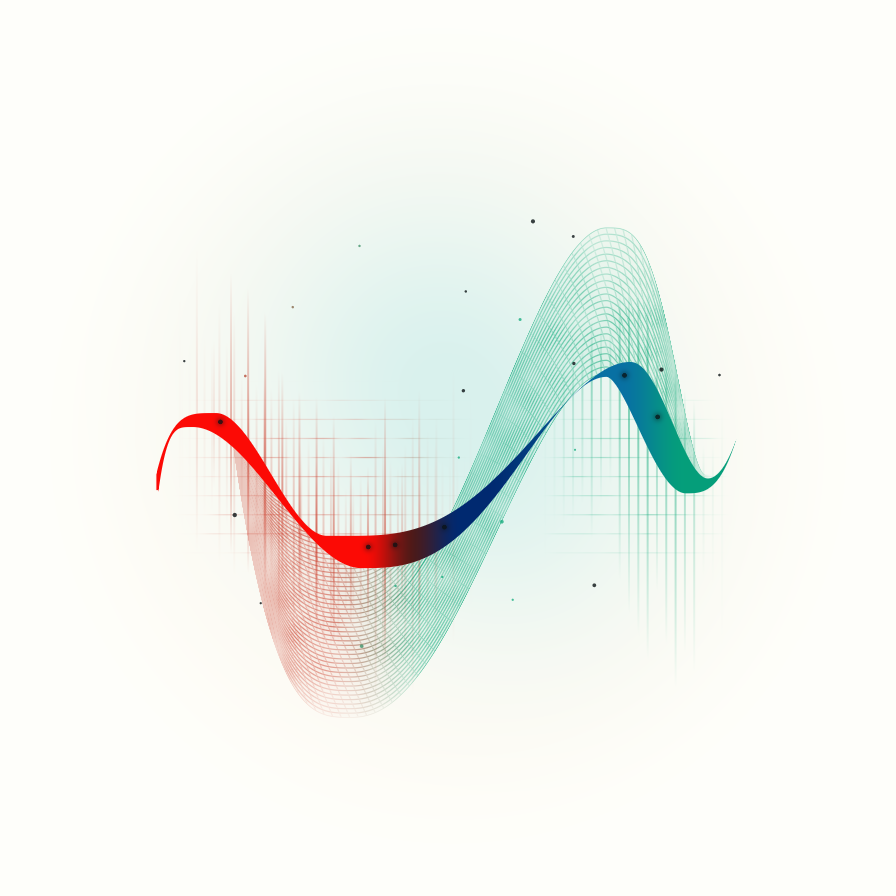
Reproduce this background procedurally as a WebGL 2 fragment shader.

```glsl
#version 300 es
precision highp float;
// A twisting ribbon in red, navy and green with a fan of fine threads behind it.
// Edges are chains of eased steps in x; bars, grid and dots are hashed repeats.
uniform vec2 u_resolution;
out vec4 outColor;

const vec3 PAPER = vec3(0.998, 0.997, 0.98);
const vec3 CREAM = vec3(0.996, 0.985, 0.958);
const vec3 MIST = vec3(0.85, 0.945, 0.93);
const vec3 RED = vec3(0.99, 0.04, 0.02);
const vec3 EMBER = vec3(0.3, 0.1, 0.09);
const vec3 NAVY = vec3(0.0, 0.16, 0.44);
const vec3 BLUE = vec3(0.03, 0.44, 0.64);
const vec3 GREEN = vec3(0.02, 0.62, 0.48);
const vec3 RUST = vec3(0.8, 0.26, 0.19);
const vec3 JADE = vec3(0.1, 0.68, 0.5);
const vec3 INK = vec3(0.04, 0.07, 0.08);
const float THREADS = 22.0;
const float THREAD_WIDTH = 0.0007;
const float LEFT_END = 0.1745;
const float RIGHT_END = 0.8216;
const float DOT_CELLS = 13.0;
const float BEADS[6] = float[6](0.246, 0.411, 0.441, 0.496, 0.697, 0.734);

float ramp(float x, float a, float b) { return clamp((x - a) / (b - a), 0.0, 1.0); }

// Skewed S-curve from 0 to 1 between a and b
float ease(float x, float a, float b, float skew) {
  float t = pow(ramp(x, a, b), skew);
  return t * t * (3.0 - 2.0 * t);
}

float hash(vec2 c) {
  vec3 q = fract(c.xyx * vec3(0.1031, 0.103, 0.0973));
  q += dot(q, q.yzx + 33.33);
  return fract((q.x + q.y) * q.z);
}

float gradientNoise(vec2 p) {
  vec2 c = floor(p), f = fract(p), u = f * f * (3.0 - 2.0 * f);
  float sum = 0.0;
  for (int i = 0; i < 4; i++) {
    vec2 o = vec2(i & 1, i >> 1), w = mix(1.0 - u, u, o);
    float a = 6.2832 * hash(c + o);
    sum += w.x * w.y * dot(vec2(cos(a), sin(a)), f - o);
  }
  return sum;
}

// Ribbon edges, lower and upper
vec2 ribbonEdges(float x) {
  float low = 0.5234 - 0.0704 * pow(1.0 - ramp(x, 0.177, 0.215), 4.0)
    - 0.1575 * ease(x, 0.215, 0.4036, 1.0) + 0.2135 * ease(x, 0.4036, 0.677, 1.45)
    - 0.13 * ease(x, 0.677, 0.7656, 0.85) + 0.06 * pow(ramp(x, 0.7656, RIGHT_END), 3.0);
  float high = 0.539 - 0.068 * pow(1.0 - ramp(x, LEFT_END, 0.241), 4.0)
    - 0.137 * ease(x, 0.241, 0.3646, 1.0) + 0.194 * ease(x, 0.3906, 0.703, 1.45)
    - 0.13 * ease(x, 0.703, 0.79, 1.1) + 0.043 * pow(ramp(x, 0.79, RIGHT_END), 2.0);
  return vec2(low, high);
}

// Thread sheet edges, lower and upper
vec2 sheetEdges(float x) {
  float fall = pow(1.0 - ramp(x, 0.2604, 0.3906), 3.0);
  float rise = ease(x, 0.3906, 0.677, 1.15);
  return vec2(0.199 + 0.3 * fall + 0.384 * rise - 0.13 * ease(x, 0.677, 0.7656, 0.85),
    0.31 + 0.191 * fall + 0.436 * rise - 0.276 * ease(x, 0.677, 0.788, 1.7));
}

// Lines at whole values of v, a flat tone where too dense
float lines(float v, float px) {
  float slope = max(length(vec2(dFdx(v), dFdy(v))), 1e-5);
  float d = (0.5 - abs(fract(v) - 0.5)) / slope * px;
  return mix(clamp(0.5 + (THREAD_WIDTH - d) / px, 0.0, 1.0), 0.4, smoothstep(0.35, 0.8, slope));
}

// Vertical bars of hashed height fading away from the ribbon
float bars(vec2 p, vec2 edges, float gap, float up, float down, float px) {
  float h = 0.4 + 0.6 * hash(vec2(floor(p.x / gap), 7.0));
  float d = abs(fract(p.x / gap) - 0.5) * gap;
  float away = max(p.y - edges.y, 0.0) / up + max(edges.x - p.y, 0.0) / down;
  return clamp(0.5 + (0.0011 - d) / px, 0.0, 1.0) * max(1.0 - away / h, 0.0) * h;
}

float disc(vec2 d, float r, float px) { return clamp(0.5 + (r - length(d)) / px, 0.0, 1.0); }

void main() {
  float px = 1.0 / min(u_resolution.x, u_resolution.y);
  vec2 p = (gl_FragCoord.xy - 0.5 * u_resolution) * px + 0.5;
  vec2 edges = ribbonEdges(p.x), sheet = sheetEdges(p.x);
  float grain = gradientNoise(p * 38.0);

  // Paper and glow
  vec3 color = mix(CREAM, PAPER, smoothstep(0.28, 0.47, length(p - 0.5)));
  vec2 g = p - vec2(0.485, 0.585), g2 = p - vec2(0.59, 0.42);
  color = mix(color, MIST, min(0.9 * exp(-dot(g, g) * 24.0) + 0.4 * exp(-dot(g2, g2) * 34.0), 1.0));

  // Bars and grid
  float left = smoothstep(0.19, 0.31, p.x) * smoothstep(0.54, 0.41, p.x);
  float right = smoothstep(0.6, 0.66, p.x) * smoothstep(0.82, 0.74, p.x);
  float red = bars(p, edges, 0.0191, 0.19, 0.14, px) + 0.4 * bars(p, edges, 0.0083, 0.13, 0.15, px);
  color = mix(color, RUST, min(red, 1.0) * left * 0.75);
  color = mix(color, JADE, bars(p, edges, 0.0104, 0.09, 0.24, px) * right * 0.55);
  float rows = lines(p.y * 47.0, px) * smoothstep(0.36, 0.42, p.y) * smoothstep(0.58, 0.5, p.y);
  rows *= max(0.0, 0.6 + grain) * max(left, right);
  color = mix(color, mix(RUST, JADE, ramp(p.x, 0.4, 0.6)), rows * 0.35);

  // Thread sheet
  float v = (p.y - sheet.x) / max(sheet.y - sheet.x, 0.002);
  float weave = max(lines(v * THREADS, px), 0.55 * lines(p.x * 105.0 + v * 5.0, px));
  float rim = lines(clamp(v, -0.4, 1.4), px) * 0.35 * smoothstep(0.41, 0.48, p.x);
  float inside = smoothstep(-px, px, min(p.y - sheet.x, max(sheet.y, edges.x) - p.y))
    * smoothstep(0.258, 0.264, p.x) * smoothstep(0.795, 0.775, p.x);
  float fade = smoothstep(0.19, 0.29, p.y) * (1.0 - 0.6 * smoothstep(0.62, 0.75, p.y));
  inside *= (0.25 + 0.75 * fade) * (0.9 + 0.4 * grain);
  vec3 thread = mix(RUST, JADE, smoothstep(0.36, 0.48, p.x));
  color = mix(color, thread, inside * (0.08 + 0.52 * weave + rim));

  // Scattered dots
  vec2 cell = floor(p * DOT_CELLS);
  float h = hash(cell + 3.0);
  vec2 at = (cell + 0.2 + 0.6 * vec2(hash(cell + 11.0), hash(cell + 29.0))) / DOT_CELLS;
  float shown = step(0.5, h) * step(length((at - vec2(0.5, 0.53)) * vec2(1.0, 1.25)), 0.35);
  vec3 tint = mix(mix(RUST, JADE, ramp(at.x, 0.25, 0.45)), INK, step(0.8, h));
  color = mix(color, tint, disc(p - at, 0.001 + 0.0014 * hash(cell + 41.0), px) * shown * 0.8);

  // Ribbon, smoothed along its slopes
  vec2 slope = (ribbonEdges(p.x + px) - ribbonEdges(p.x - px)) / (2.0 * px);
  vec2 depth = vec2(p.y - edges.x, edges.y - p.y) / sqrt(1.0 + slope * slope);
  float cover = clamp(0.5 + min(depth.x, depth.y) / px, 0.0, 1.0)
    * smoothstep(-px, px, min(p.x - LEFT_END, RIGHT_END - p.x));
  vec3 ribbon = mix(RED, EMBER, smoothstep(0.405, 0.465, p.x));
  ribbon = mix(ribbon, NAVY, smoothstep(0.455, 0.515, p.x));
  ribbon = mix(ribbon, BLUE, smoothstep(0.54, 0.68, p.x));
  ribbon = mix(ribbon, GREEN, smoothstep(0.69, 0.765, p.x));
  color = mix(color, ribbon, cover);

  // Dark beads on the ribbon
  for (int i = 0; i < 6; i++) {
    vec2 e = ribbonEdges(BEADS[i]);
    vec2 d = p - vec2(BEADS[i], mix(e.x, e.y, 0.65));
    color = mix(color, INK, max(0.8 * disc(d, 0.0028, px), 0.35 * exp(-dot(d, d) * 4e4)));
  }
  outColor = vec4(color, 1.0);
}
```
